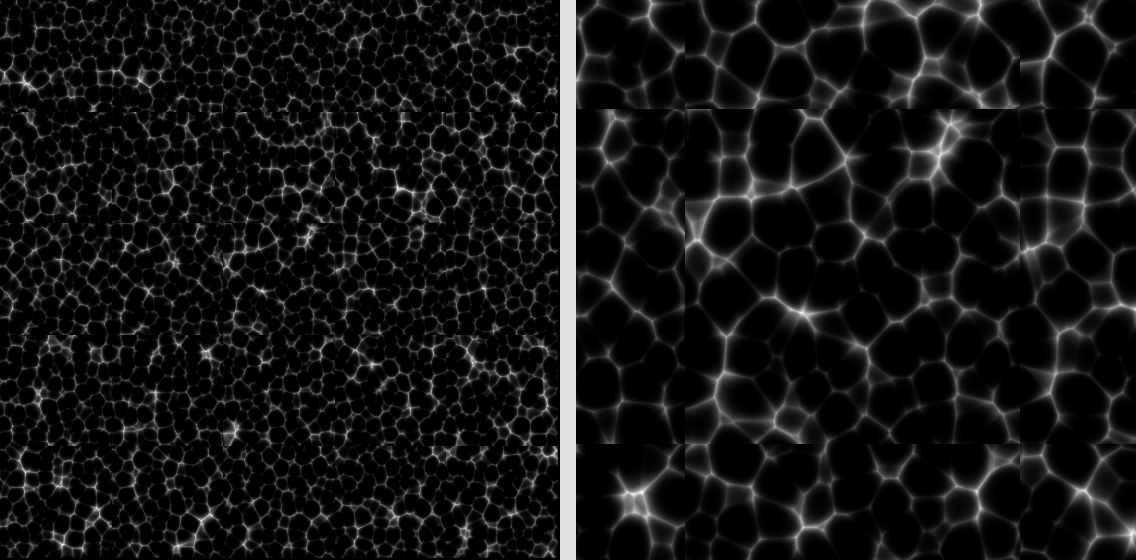
Left: the whole. Right: its middle third, enlarged.
Reproduce this texture procedurally as a WebGL 1 fragment shader.

```glsl
precision highp float;

uniform vec2 u_resolution;

// Sheet layout: square slices through one cellular volume
const float SLICES_PER_ROW = 5.0;
const float SLICE_SIZE = 0.1992;
const float SLICE_STEP = 0.25;
const vec2 CELLS_PER_SLICE = vec2(9.0, 8.0);

// Wall tone
const float WALL_SHARPNESS = 3.0;
const float SIZE_CONTRAST = 2.2;
const float GAIN = 0.87;
const float BLACK_LEVEL = 0.008;

vec3 hash3(vec3 p) {
  p = fract((p + 17.0) * vec3(0.1031, 0.1030, 0.0973));
  p += dot(p, p.yxz + 33.33);
  return fract((p.xxy + p.yxx) * p.zyx);
}

// Distances to the three nearest seeds; the volume repeats in x and y
vec3 nearestSeeds(vec3 p) {
  vec3 cell = floor(p);
  vec3 local = p - cell;
  vec3 nearest = vec3(9.0);
  for (int z = -1; z <= 1; z++) {
    for (int y = -1; y <= 1; y++) {
      for (int x = -1; x <= 1; x++) {
        vec3 offset = vec3(float(x), float(y), float(z));
        vec3 id = cell + offset;
        id.xy = mod(id.xy, CELLS_PER_SLICE);
        vec3 toSeed = offset + hash3(id) - local;
        float d = dot(toSeed, toSeed);
        if (d < nearest.x) {
          nearest = vec3(d, nearest.xy);
        } else if (d < nearest.y) {
          nearest = vec3(nearest.x, d, nearest.y);
        } else {
          nearest.z = min(nearest.z, d);
        }
      }
    }
  }
  return sqrt(nearest);
}

// Thin walls between cells, brightest where several cells meet
float wallLight(vec3 p) {
  vec3 d = nearestSeeds(p);
  float wall = d.x * d.x / (d.y * d.z);
  float light = pow(wall, WALL_SHARPNESS) * pow(d.x, SIZE_CONTRAST);
  return clamp(GAIN * light - BLACK_LEVEL, 0.0, 1.0);
}

void main() {
  vec2 uv = gl_FragCoord.xy / u_resolution;

  // Slices run left to right, then down from the top
  vec2 sheet = vec2(uv.x, 1.0 - uv.y) / SLICE_SIZE;
  vec2 tile = min(floor(sheet), SLICES_PER_ROW - 1.0);
  float depth = (tile.x + tile.y * SLICES_PER_ROW) * SLICE_STEP;
  float light = wallLight(vec3(fract(sheet) * CELLS_PER_SLICE, depth));

  // Narrow black margin past the last slices
  vec2 pixel = 1.0 / (u_resolution * SLICE_SIZE);
  vec2 inside = clamp((SLICES_PER_ROW - sheet) / pixel + 0.5, 0.0, 1.0);
  gl_FragColor = vec4(vec3(light * inside.x * inside.y), 1.0);
}
```
